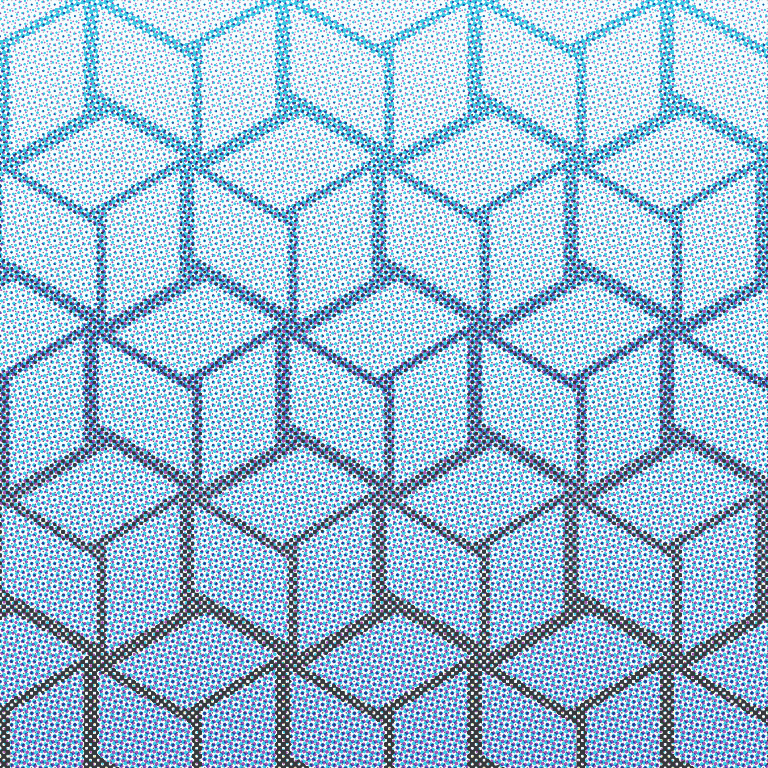
A Shadertoy shader for this pattern:

```glsl
// Tumbling-block cube lattice printed as a four-ink halftone that darkens downwards.
#define CELL 0.25                      // cube width: four across the canvas
#define CUBE_CENTER vec2(0.3766, 0.7180)
#define THIN 0.0115                    // inner edges of a cube
#define THICK 0.0178                   // outer edges of a cube
#define HAIR 0.0014                    // overlap at the unshifted face borders
#define SCREEN 138.0                   // halftone dots per canvas height
#define PAPER vec3(0.965, 0.985, 0.99)
#define CYAN vec3(0.22, 0.81, 0.91)
#define MAGENTA vec3(0.68, 0.33, 0.74)
#define YELLOW vec3(0.97, 0.93, 0.62)
#define BLACK vec3(0.21, 0.22, 0.23)

const float TAU = 6.2831853;

vec2 direction(float angle) {
    return vec2(cos(angle), sin(angle));
}

// Offset from the nearest centre of a pointy-top hexagon lattice
vec2 hexOffset(vec2 p) {
    vec2 period = CELL * vec2(1.0, sqrt(3.0));
    vec2 a = p - period * floor(p / period + 0.5);
    vec2 q = p - 0.5 * period;
    vec2 b = q - period * floor(q / period + 0.5);
    return dot(a, a) < dot(b, b) ? a : b;
}

// Positive inside a cube face, negative on the lines between faces
float faceDistance(vec2 p) {
    float third = TAU / 3.0;
    float face = floor((atan(p.y, p.x) + 0.25 * TAU) / third);
    float across = dot(p, direction(face * third));
    float along = dot(p, direction((face - 0.5) * third));
    float side = 0.5 * CELL;
    float strip = min(across - THIN, side - THICK - across);
    return min(strip, min(along, side - along) - HAIR);
}

// Ink amounts (cyan, magenta, yellow, black) blended over the height
vec4 inkRamp(vec4 bottom, vec4 middle, vec4 top, float y) {
    vec4 lower = mix(bottom, middle, clamp(2.0 * y, 0.0, 1.0));
    return mix(lower, top, clamp(2.0 * y - 1.0, 0.0, 1.0));
}

// Round dots that join into a checker at half coverage
float halftone(vec2 uv, float degrees, float amount, float soft) {
    vec2 axis = direction(degrees * TAU / 360.0);
    vec2 grid = SCREEN * vec2(dot(uv, axis), dot(uv, vec2(-axis.y, axis.x)));
    vec2 wave = cos(TAU * grid);
    float level = 0.5 + 0.25 * (wave.x + wave.y);
    float ink = smoothstep(1.0 - amount - soft, 1.0 - amount + soft, level);
    return ink * smoothstep(0.0, 0.06, amount);
}

void mainImage(out vec4 fragColor, in vec2 fragCoord) {
    vec2 uv = fragCoord / iResolution.y;
    float pixel = 1.0 / iResolution.y;

    // Cube lattice
    float edge = max(0.0018, 0.8 * pixel);
    float d = faceDistance(hexOffset(uv - CUBE_CENTER));
    float line = 1.0 - smoothstep(-edge, edge, d);

    // Ink amounts for faces and lines; black replaces colour towards the bottom
    vec4 faceInk = inkRamp(vec4(0.47, 0.42, 0.03, 0.06),
                           vec4(0.36, 0.16, 0.00, 0.06),
                           vec4(0.18, 0.09, 0.00, 0.03), uv.y);
    vec4 lineInk = inkRamp(vec4(0.16, 0.16, 0.18, 0.70),
                           vec4(0.54, 0.50, 0.04, 0.36),
                           vec4(0.58, 0.16, 0.00, 0.02), uv.y);
    vec4 amount = mix(faceInk, lineInk, line);

    // Overprint the rotated screens, black opaque on top
    float soft = clamp(0.85 * SCREEN * pixel, 0.08, 0.5);
    vec3 color = PAPER;
    color *= mix(vec3(1.0), CYAN, halftone(uv, 15.0, amount.x, soft));
    color *= mix(vec3(1.0), MAGENTA, halftone(uv, 75.0, amount.y, soft));
    color *= mix(vec3(1.0), YELLOW, halftone(uv, 0.0, amount.z, soft));
    color = mix(color, BLACK, halftone(uv, 45.0, amount.w, soft));

    fragColor = vec4(color, 1.0);
}
```
